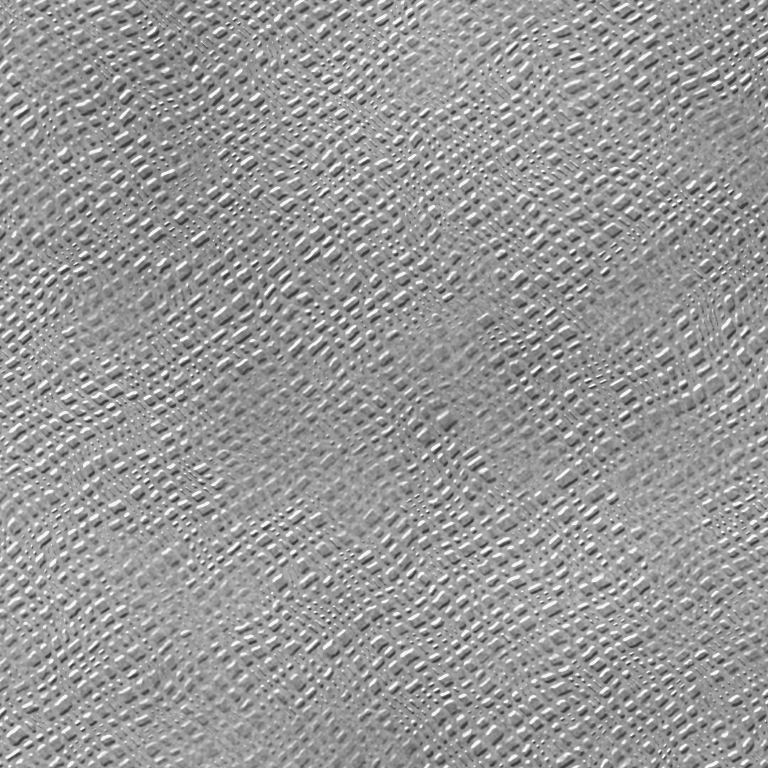
This texture is drawn by a WebGL 1 fragment shader. Its source:

```glsl
precision highp float;
uniform vec2 u_resolution;

#define CELLS 54.0
#define ROW_ANGLE 0.64
#define ROW_JITTER 0.36
#define LENGTH_JITTER 0.6
#define GAP 0.09
#define WARP 0.6
#define SPLIT_CHANCE 0.3
#define RELIEF 0.07
#define GLOSS 0.014
#define GRAIN 0.13
#define LIGHT_DIR vec2(-0.5, 0.866)

float hash(vec2 p) {
  vec3 q = fract(p.xyx * 0.1031);
  q += dot(q, q.yzx + 33.33);
  return fract((q.x + q.y) * q.z);
}

float noise(vec2 p) {
  vec2 i = floor(p), f = fract(p);
  f = f * f * (3.0 - 2.0 * f);
  return mix(mix(hash(i), hash(i + vec2(1.0, 0.0)), f.x),
             mix(hash(i + vec2(0.0, 1.0)), hash(i + 1.0), f.x), f.y);
}

float boundary(float i, float seed, float jitter) {
  return i + jitter * (hash(vec2(i, seed)) - 0.5);
}

// Irregular interval around x: lower end, upper end, index
vec3 interval(float x, float seed, float jitter) {
  float i = floor(x);
  if (x < boundary(i, seed, jitter)) i -= 1.0;
  else if (x >= boundary(i + 1.0, seed, jitter)) i += 1.0;
  return vec3(boundary(i, seed, jitter), boundary(i + 1.0, seed, jitter), i);
}

// Keep the half of a long interval that contains x
vec2 halve(vec2 ends, float x) {
  if (ends.y - ends.x < 0.82) return ends;
  float middle = 0.5 * (ends.x + ends.y);
  return x < middle ? vec2(ends.x, middle) : vec2(middle, ends.y);
}

// Height of the embossed pebbles, in grid space
float pebbleHeight(vec2 g) {
  // Bend the rows
  g += WARP * (vec2(noise(g * 0.33), noise(g * 0.33 + 57.0)) - 0.5);
  g += 2.0 * (vec2(noise(g * 0.07 + 19.0), noise(g * 0.07 + 83.0)) - 0.5);

  // Find the pebble's cell, sometimes divided
  vec3 row = interval(g.y, 311.0, ROW_JITTER);
  vec3 column = interval(g.x, row.z, LENGTH_JITTER);
  vec2 id = vec2(column.z, row.z);
  vec2 across = row.xy, along = column.xy;
  float choice = hash(id + 137.0);
  if (choice < SPLIT_CHANCE) along = halve(along, g.x);
  if (choice < SPLIT_CHANCE * 0.45) across = halve(across, g.y);

  // Rounded box with an uneven rim
  vec2 lower = vec2(along.x, across.x), upper = vec2(along.y, across.y);
  vec2 extent = max(0.5 * (upper - lower) - GAP, 0.03);
  float radius = min(min(extent.x, extent.y), 0.27);
  vec2 corner = abs(g - 0.5 * (lower + upper)) - extent + radius;
  float d = length(max(corner, 0.0)) + min(max(corner.x, corner.y), 0.0) - radius;
  d += 0.13 * noise(g * 2.3 + 41.0);

  // Pebbles fade in worn patches
  float worn = smoothstep(0.18, 0.5, noise(g * 0.19 + 7.0));
  float strength = mix(0.7, 1.1, hash(id + 71.0)) * mix(0.5, 1.0, worn);
  return strength * (1.0 - smoothstep(-0.22, GAP, d));
}

float surface(vec2 g) {
  return pebbleHeight(g) + 0.22 * noise(g * 2.7) + 0.06 * noise(g * 6.0);
}

void main() {
  vec2 p = gl_FragCoord.xy / min(u_resolution.x, u_resolution.y);
  float c = cos(ROW_ANGLE), s = sin(ROW_ANGLE);
  mat2 toGrid = mat2(c, -s, s, c);
  vec2 g = toGrid * p * CELLS + 100.0;
  vec2 toLight = toGrid * LIGHT_DIR;

  // Slope towards the light
  float stepSize = 0.06;
  float slope = (surface(g - toLight * stepSize) - surface(g + toLight * stepSize))
              / (2.0 * stepSize);
  float h = clamp(pebbleHeight(g), 0.0, 1.0);

  // Matte tone, creases, relief and gloss
  float tone = mix(0.605, 0.54, h) - 0.13 * h * (1.0 - h);
  float lit = max(slope, 0.0);
  tone += RELIEF * slope + GLOSS * lit * lit;

  // Fine grain and broad uneven shading
  tone += GRAIN * (noise(p * 270.0) - 0.5);
  float patches = noise(p * 4.0 + 11.0) + 0.5 * noise(p * 9.0 + 29.0);
  tone += 0.09 * (patches - 0.75);
  gl_FragColor = vec4(vec3(clamp(tone, 0.24, 0.96)), 1.0);
}
```
